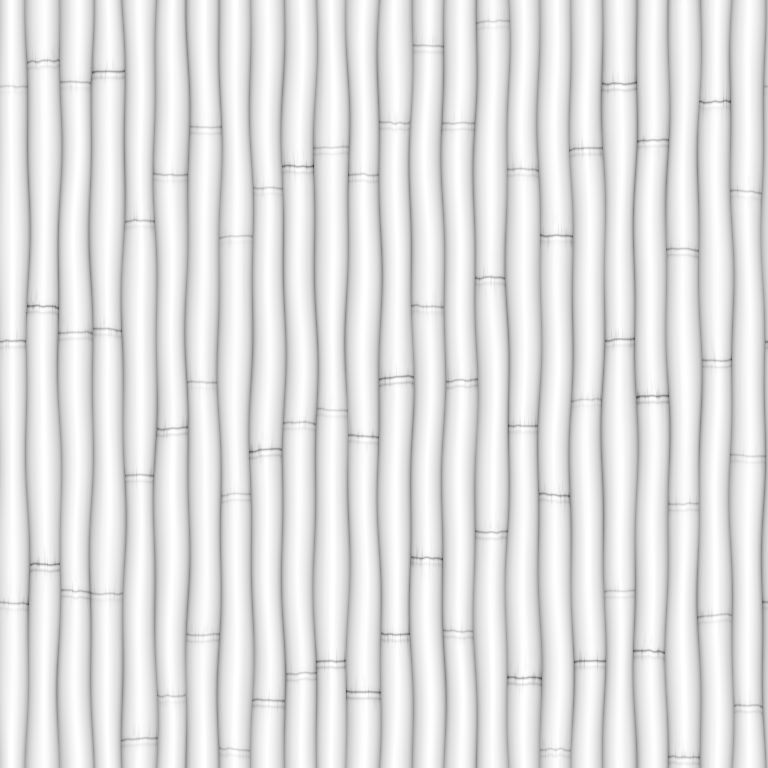
A WebGL 2 fragment shader for this texture map:

```glsl
#version 300 es
precision highp float;

uniform vec2 u_resolution;
out vec4 fragColor;

// Layout
const float POLES = 24.0;
const float JOINTS = 3.0;            // joints along each pole
const float POLE_OFFSET = 0.14;      // in pole widths
const float WOBBLE = 0.055;          // seam meander, in pole widths
const float JOINT_JITTER = 0.045;    // in joint spacings
const float JOINT_TILT = 0.0032;     // in canvas units
const float JOINT_BOW = 0.0018;
const float LINE_WIDTH = 0.0012;
const float FIBRE_LENGTH = 0.011;
// Tone
const vec3 HIGHLIGHT = vec3(0.985);
const float ROUND_SHADE = 0.235;
const float SEAM_SHADE = 0.16;
const float JOINT_SHADE = 0.22;
const float SMUDGE_SHADE = 0.06;
const float FIBRE_SHADE = 0.10;
const float TAU = 6.283185;

float hash(vec2 p) {
    vec3 q = fract(p.xyx * vec3(0.1031, 0.1030, 0.0973));
    q += dot(q, q.yzx + 33.33);
    return fract((q.x + q.y) * q.z);
}

// Smooth noise that wraps vertically after periodY cells
float noise(vec2 p, float periodY) {
    vec2 cell = floor(p);
    vec2 f = p - cell;
    f = f * f * (3.0 - 2.0 * f);
    float y0 = mod(cell.y, periodY);
    float y1 = mod(cell.y + 1.0, periodY);
    float low = mix(hash(vec2(cell.x, y0)), hash(vec2(cell.x + 1.0, y0)), f.x);
    float high = mix(hash(vec2(cell.x, y1)), hash(vec2(cell.x + 1.0, y1)), f.x);
    return mix(low, high, f.y);
}

// Position of the seam on the left of a pole
float seamAt(float index, float y) {
    float id = mod(index, POLES);
    float slow = sin(TAU * (2.0 * y + hash(vec2(id, 3.0))));
    float quick = sin(TAU * (5.0 * y + hash(vec2(id, 7.0))));
    return index + WOBBLE * (slow + 0.55 * quick);
}

float softLine(float d, float width) {
    return exp(-d * d / (width * width));
}

void main() {
    vec2 uv = gl_FragCoord.xy / u_resolution;
    float lineWidth = max(LINE_WIDTH, 0.6 / u_resolution.y);

    // Find the pole and the position across it, from -1 to 1
    float x = uv.x * POLES + POLE_OFFSET;
    float nearSeam = floor(x + 0.5);
    float pole = x < seamAt(nearSeam, uv.y) ? nearSeam - 1.0 : nearSeam;
    float left = seamAt(pole, uv.y);
    float right = seamAt(pole + 1.0, uv.y);
    float across = 2.0 * (x - left) / (right - left) - 1.0;
    float id = mod(pole, POLES);
    float seamId = mod(nearSeam, POLES);

    // Rounded shading with a drifting highlight
    float drift = noise(vec2(id * 5.0 + 0.5, uv.y * 6.0), 6.0) - 0.5;
    float centre = 0.05 + 0.22 * drift;
    float t = abs(across - centre) / (across > centre ? 1.0 - centre : 1.0 + centre);
    float seamDepth = 0.6 + 0.8 * noise(vec2(seamId * 3.0 + 90.0, uv.y * 9.0), 9.0);
    float shade = ROUND_SHADE * pow(t, 1.6) + SEAM_SHADE * seamDepth * pow(t, 10.0);
    shade -= 0.015 * softLine(across - centre, 0.22);

    // Faint streaks along the length
    float streak = noise(vec2(across * 6.0 + id * 31.0, uv.y * 8.0), 8.0) - 0.5;
    shade += 0.016 * streak;

    // Nearest joint, tilted and bowed
    float along = uv.y * JOINTS + hash(vec2(id, 19.0));
    float joint = floor(along + 0.5);
    vec2 jointId = vec2(id, mod(joint, JOINTS) + 40.0);
    float jitter = (hash(jointId) - 0.5) * JOINT_JITTER;
    float tilt = (hash(jointId + 11.0) - 0.5) * JOINT_TILT;
    float bow = (hash(jointId + 23.0) - 0.3) * JOINT_BOW;
    float strength = mix(0.45, 1.15, hash(jointId + 37.0));
    float ripple = noise(vec2(across * 3.0 + id * 17.0, joint), JOINTS) - 0.5;
    float d = (along - joint - jitter) / JOINTS;
    d += tilt * across + bow * across * across + 0.0022 * ripple;

    // Groove, pale lip, second ridge and smudge
    float groove = softLine(d, lineWidth * 1.15);
    float lip = softLine(d + 0.0042, lineWidth * 1.5);
    float ridge = softLine(d + 0.0085, lineWidth * 1.3) * hash(jointId + 53.0);
    float smudge = softLine(d + 0.003, 0.0075);
    shade += strength * (JOINT_SHADE * groove - 0.045 * lip);
    shade += strength * (0.08 * ridge + SMUDGE_SHADE * smudge * (0.4 + 0.6 * t));

    // Short fibres fading away from the joint
    float fibre = noise(vec2(across * 11.0 + id * 47.0, uv.y * 60.0), 60.0);
    float fade = exp(-abs(d) / FIBRE_LENGTH);
    shade += FIBRE_SHADE * strength * fade * smoothstep(0.55, 0.95, fibre);

    fragColor = vec4(clamp(HIGHLIGHT - shade, 0.0, 1.0), 1.0);
}
```
